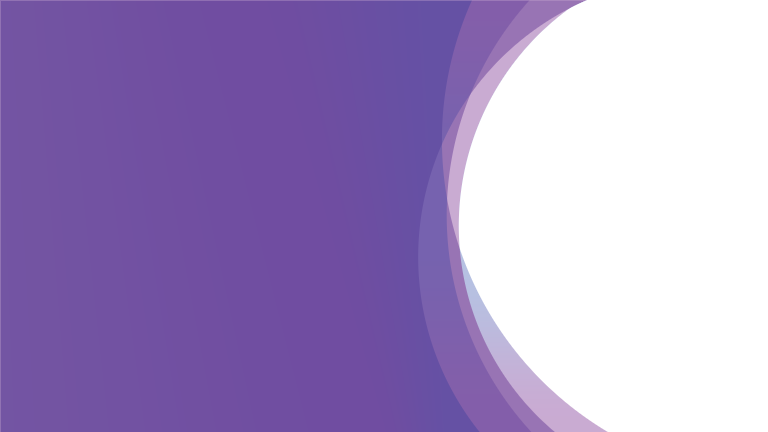
A Shadertoy shader for this background:

```glsl
// Violet gradient field with overlapping translucent discs around a white area at the right.

const vec3 VIOLET = vec3(0.438, 0.302, 0.630);
const vec3 DUSK   = vec3(0.452, 0.333, 0.638);
const vec3 INDIGO = vec3(0.392, 0.318, 0.645);
const vec3 MAUVE  = vec3(0.515, 0.370, 0.665);
const vec3 SLATE  = vec3(0.462, 0.385, 0.685);
const vec3 ORCHID = vec3(0.595, 0.455, 0.705);
const vec3 PINK   = vec3(0.790, 0.670, 0.825);
const vec3 ICE    = vec3(0.715, 0.755, 0.885);

// Smooth coverage of a disc; soft is the width of one pixel.
float disc(vec2 p, vec2 center, float radius, float soft) {
    return clamp(0.5 + (radius - length(p - center)) / soft, 0.0, 1.0);
}

// Dusky left side, violet diagonal, indigo glow beside the discs.
vec3 backdrop(vec2 p) {
    float ridge = mix(0.86, 0.56, p.y);
    vec3 color = mix(DUSK, VIOLET, smoothstep(-0.1, ridge, p.x));
    float glowStart = ridge + 0.02;
    return mix(color, INDIGO, 0.95 * smoothstep(glowStart, 1.06, p.x));
}

// Thin line of fixed relative width along a canvas edge.
float edgeLine(float distanceToEdge, float soft) {
    return clamp((0.0023 - distanceToEdge) / soft + 0.5, 0.0, 1.0);
}

void mainImage(out vec4 fragColor, in vec2 fragCoord) {
    // Height runs from 0 to 1.
    vec2 p = fragCoord / iResolution.y;
    float soft = 1.0 / iResolution.y;

    float upper  = disc(p, vec2(1.810, 0.676), 0.787, soft);
    float lower  = disc(p, vec2(1.616, 0.405), 0.648, soft);
    float middle = disc(p, vec2(1.775, 0.502), 0.741, soft);
    float inner  = disc(p, vec2(1.685, 0.477), 0.623, soft);

    // Single layers are cool at mid height and mauve toward the ends.
    float ends = smoothstep(0.08, 0.48, abs(p.y - 0.52));
    vec3 single = mix(SLATE, MAUVE, ends);
    vec3 crescent = mix(PINK, ICE, smoothstep(0.02, 0.36, p.y));

    // Each further overlap is lighter.
    vec3 color = backdrop(p);
    color = mix(color, single, max(upper, lower));
    color = mix(color, ORCHID, max(upper * lower, middle));
    color = mix(color, PINK, upper * lower * middle);
    color = mix(color, crescent, lower * inner);
    color = mix(color, vec3(1.0), upper * lower * inner);

    // Pale rim on the top and left.
    float rim = max(edgeLine(1.0 - p.y, soft), edgeLine(p.x, soft));
    color = mix(color, max(color, PINK), 0.35 * rim);

    fragColor = vec4(color, 1.0);
}
```
